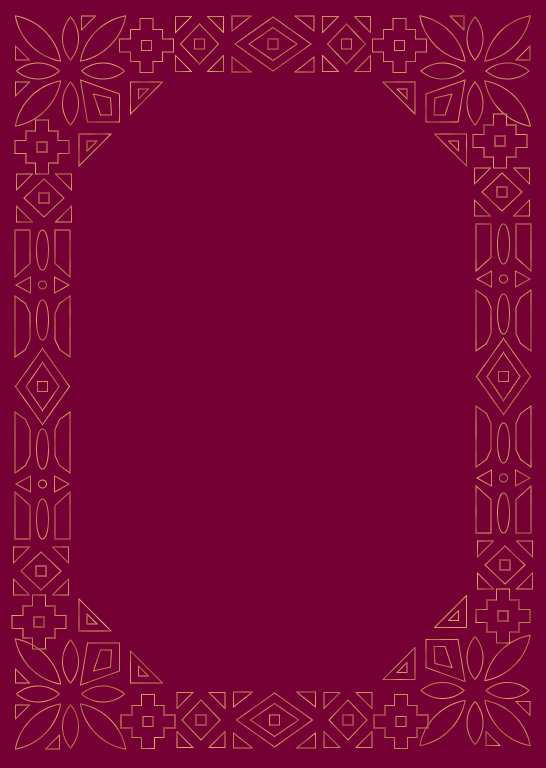
A Shadertoy shader for this background:

```glsl
const vec2 CANVAS = vec2(546.0, 768.0);      // design units, y down
const vec3 WINE = vec3(0.46, 0.0, 0.205);
const vec3 GOLD_DARK = vec3(0.66, 0.42, 0.27);
const vec3 GOLD_LIGHT = vec3(0.90, 0.68, 0.44);
const float LINE_HALF = 0.5;
const float SHEEN_SCALE = 0.09;
const float SQUARE = 5.0;

float hash(vec2 p) {
    vec3 h = fract(p.xyx * 0.1031);
    h += dot(h, h.yzx + 33.33);
    return fract((h.x + h.y) * h.z);
}

float noise(vec2 p) {
    vec2 i = floor(p), f = fract(p);
    f = f * f * (3.0 - 2.0 * f);
    return mix(mix(hash(i), hash(i + vec2(1, 0)), f.x),
               mix(hash(i + vec2(0, 1)), hash(i + vec2(1, 1)), f.x), f.y);
}

// Outline distances
float segment(vec2 p, vec2 a, vec2 b) {
    vec2 d = b - a;
    return length(p - a - d * clamp(dot(p - a, d) / dot(d, d), 0.0, 1.0));
}

float triangle(vec2 p, vec2 a, vec2 b, vec2 c) {
    return min(segment(p, a, b), min(segment(p, b, c), segment(p, c, a)));
}

float quad(vec2 p, vec2 a, vec2 b, vec2 c, vec2 d) {
    return min(min(segment(p, a, b), segment(p, b, c)),
               min(segment(p, c, d), segment(p, d, a)));
}

float rightTriangle(vec2 p, vec2 corner, vec2 legs) {
    return triangle(p, corner, corner + vec2(legs.x, 0), corner + vec2(0, legs.y));
}

float solidBox(vec2 p, vec2 size) {
    vec2 d = abs(p) - size;
    return max(d.x, d.y);
}

float square(vec2 p) { return abs(solidBox(p, vec2(SQUARE))); }

float diamond(vec2 p, vec2 r) {
    return abs(dot(abs(p), r.yx) - r.x * r.y) / length(r);
}

float ellipse(vec2 p, vec2 r) {
    float k = length(p / r);
    return abs(k * (k - 1.0)) / max(length(p / (r * r)), 0.001);
}

float petal(vec2 p, float halfLength, float halfWidth) {
    p = abs(p);
    float r = (halfLength * halfLength + halfWidth * halfWidth) / (2.0 * halfWidth);
    float arc = abs(length(p + vec2(0, r - halfWidth)) - r);
    return p.x < halfLength ? arc : length(p - vec2(halfLength, 0));
}

// Motifs
float steppedCross(vec2 p) {
    float bars = min(solidBox(p, vec2(27, 6.5)), solidBox(p, vec2(6.5, 27)));
    return min(abs(min(bars, solidBox(p, vec2(16)))), square(p));
}

float tile(vec2 p) {
    float d = min(diamond(p, vec2(19, 20)), square(p));
    return min(d, rightTriangle(abs(p), vec2(24, 27.5), vec2(-16)));
}

float doubleDiamond(vec2 p) {
    return min(square(p), min(diamond(p, vec2(38, 27)), diamond(p, vec2(24, 16.5))));
}

float horizontalBand(vec2 p) {
    float d = min(doubleDiamond(p), rightTriangle(abs(p), vec2(41, 28), vec2(-19, -15)));
    p.x = abs(p.x);
    d = min(d, tile(p - vec2(73.5, 0)));
    return min(d, steppedCross(p - vec2(126.5, 1.5)));
}

float verticalBand(vec2 p, float side) {
    float d = doubleDiamond(p.yx + vec2(side * 2.0, 0));
    float lean = side * sign(p.y) * 1.5;
    vec2 q = vec2(p.x - lean, abs(p.y));
    d = min(d, tile((q - vec2(0, 186.5)).yx));
    d = min(d, steppedCross(q - vec2(-2, 237.5)));
    q.x = abs(p.x);
    d = min(d, min(ellipse(q - vec2(0, 64.5), vec2(6, 20)), ellipse(q - vec2(0, 134.5), vec2(6, 20))));
    d = min(d, abs(length(q - vec2(0, 99.5)) - 4.0));
    d = min(d, triangle(q, vec2(12, 91.5), vec2(12, 107.5), vec2(26.5, 99.5)));
    d = min(d, quad(q, vec2(12.5, 154.5), vec2(27.5, 154.5), vec2(27.5, 107.5), vec2(12.5, 121)));
    // Bowed panel
    q.y = abs(q.y - 58.0);
    d = min(d, min(segment(q, vec2(12.5, 0), vec2(12.5, 13)), segment(q, vec2(12.5, 13), vec2(17, 23))));
    return min(d, min(segment(q, vec2(17, 23), vec2(27.5, 30.5)), segment(q, vec2(27.5, 30.5), vec2(27.5, 0))));
}

// Corner flower; positive axes point into the canvas
float cornerFlower(vec2 p, vec2 inward) {
    vec2 a = abs(p);
    vec2 axis = a.x > a.y ? a : a.yx;
    float d = petal(axis - vec2(32.5, 0), 21.5, 8.0);
    if (min(p.x, p.y) < 0.0) {
        vec2 diagonal = vec2(a.x + a.y, a.y - a.x) * 0.7071;
        d = min(d, petal(diagonal - vec2(46, 0), 32.0, 10.0));
    }
    d = min(d, quad(p, vec2(10, 9), vec2(49, 23), vec2(49, 51), vec2(17, 51)));
    d = min(d, quad(p, vec2(23), vec2(40, 27), vec2(41, 44), vec2(30, 44)));
    vec2 sideFold = vec2(-p.x, inward.x > 0.0 ? a.y : -p.y);
    d = min(d, rightTriangle(sideFold, vec2(55, 11), vec2(-14, 14)));
    d = min(d, rightTriangle(vec2(p.x * inward.y, -p.y), vec2(11, 55), vec2(14, -14)));
    // Nested triangles
    for (int i = 0; i < 2; i++) {
        vec2 q = p - (i == 0 ? vec2(60, 11) : vec2(8.5, 63));
        d = min(d, min(rightTriangle(q, vec2(0), vec2(32)), rightTriangle(q, vec2(8, 7), vec2(10))));
    }
    return d;
}

void mainImage(out vec4 fragColor, in vec2 fragCoord) {
    vec2 p = vec2(fragCoord.x, iResolution.y - fragCoord.y) * CANVAS / iResolution.xy;
    vec2 inward = vec2(p.x < 273.0 ? 1 : -1, p.y < 384.0 ? 1 : -1);
    bool left = inward.x > 0.0, top = inward.y > 0.0;

    vec2 flower = vec2(left ? 70.5 : 475.0, top ? 71.0 : (left ? 694.0 : 690.5));
    float d = cornerFlower((p - flower) * inward, inward);
    d = min(d, horizontalBand(p - (top ? vec2(273, 44) : vec2(274.5, 720))));
    d = min(d, verticalBand(p - (left ? vec2(42.5, 384.5) : vec2(503.5, 378.5)), -inward.x));

    // Fine metallic line
    float pixel = CANVAS.y / iResolution.y;
    float line = clamp((LINE_HALF - d) / pixel + 0.5, 0.0, 1.0);
    vec3 gold = mix(GOLD_DARK, GOLD_LIGHT, noise(p * SHEEN_SCALE));
    fragColor = vec4(mix(WINE, gold, line), 1.0);
}
```
